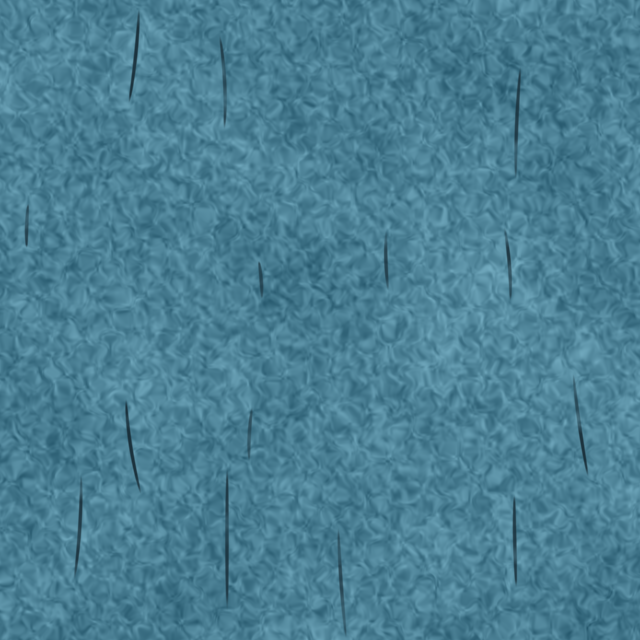
A WebGL 2 fragment shader for this texture:

```glsl
#version 300 es
precision highp float;
// Soft blue felt with fine mottled grain and a few thin, dark, upright slits.

uniform vec2 u_resolution;
out vec4 outColor;

const vec3 FELT_COLOR = vec3(0.299, 0.508, 0.589);
const vec3 TONE_TINT = vec3(0.93, 1.0, 1.0);
const vec3 SLIT_COLOR = vec3(0.09, 0.17, 0.21);
const int SLIT_GRID = 4;

// Integer hash giving two values in 0..1
vec2 hash2(vec2 cell, uint seed) {
  uvec2 v = uvec2(ivec2(cell)) + uvec2(seed * 747u, seed * 2891u);
  v = v * 1664525u + 1013904223u;
  v.x += v.y * 1664525u;
  v.y += v.x * 1664525u;
  v ^= v >> 16u;
  v.x += v.y * 1664525u;
  v.y += v.x * 1664525u;
  v ^= v >> 16u;
  return vec2(v & 65535u) / 65535.0;
}

// Smooth value noise, centred on zero
float noise(vec2 p, uint seed) {
  vec2 cell = floor(p);
  vec2 f = fract(p);
  f = f * f * (3.0 - 2.0 * f);
  float low = mix(hash2(cell, seed).x, hash2(cell + vec2(1, 0), seed).x, f.x);
  float high = mix(hash2(cell + vec2(0, 1), seed).x, hash2(cell + vec2(1, 1), seed).x, f.x);
  return mix(low, high, f.y) - 0.5;
}

// Broad, cloudy changes of tone
float blotches(vec2 p) {
  return 0.55 * noise(p * 4.0, 1u) + 0.45 * noise(p * 9.0, 2u)
       + 0.35 * noise(p * vec2(24.0, 19.0), 3u);
}

// Short wispy fibres, bent by a finer warp and leaning both ways
float grain(vec2 p) {
  vec2 warp = vec2(noise(p * 55.0, 4u), noise(p * 55.0, 5u));
  vec2 q = p + 0.014 * warp;
  vec2 leaning = vec2(q.x + 0.5 * q.y, q.y - 0.4 * q.x);
  return 0.62 * noise(leaning * vec2(112.0, 84.0), 6u)
       + 0.42 * noise(q * vec2(185.0, 165.0), 7u);
}

// One tapered, bowed slit: x is its darkness, y the pale nap beside it
vec2 slit(vec2 p, vec2 center, float halfLength, float tilt, float bow, float pixel) {
  vec2 d = p - center;
  float along = d.y / halfLength;
  float across = d.x - tilt * d.y - bow * (1.0 - along * along);
  float taper = sqrt(max(1.0 - along * along, 0.0));
  float halfWidth = 0.0027 * taper;
  float soft = max(0.0016, 0.8 * pixel);
  float line = 1.0 - smoothstep(halfWidth - soft, halfWidth + soft, abs(across));
  float ends = 1.0 - smoothstep(0.8, 1.0, abs(along));
  float nap = exp(-across * across * 1500.0) * exp(-along * along * 0.8);
  return vec2(line * ends, nap);
}

// All slits, one jittered candidate in each cell of a coarse grid
vec2 slits(vec2 p, float aspect, float pixel) {
  vec2 total = vec2(0.0);
  int columns = int(ceil(float(SLIT_GRID) * aspect));
  for (int row = 0; row < SLIT_GRID; row++) {
    for (int column = 0; column < columns; column++) {
      vec2 cell = vec2(column, row);
      vec2 jitter = hash2(cell, 11u);
      vec2 shape = hash2(cell, 12u);
      vec2 look = hash2(cell, 13u);
      float present = step(0.12, look.x);
      vec2 center = (cell + 0.06 + 0.88 * jitter) / float(SLIT_GRID);
      float halfLength = mix(0.025, 0.115, shape.x * shape.x);
      float tilt = mix(-0.17, 0.17, shape.y);
      float bow = 0.12 * halfLength * (look.y - 0.5);
      vec2 mark = slit(p, center, halfLength, tilt, bow, pixel);
      float strength = mix(0.6, 0.95, look.x);
      total.x = max(total.x, mark.x * strength * present);
      total.y = max(total.y, mark.y * present);
    }
  }
  return total;
}

void main() {
  float pixel = 1.0 / u_resolution.y;
  vec2 p = gl_FragCoord.xy * pixel;
  float aspect = u_resolution.x * pixel;

  // Felt surface
  vec2 marks = slits(p, aspect, pixel);
  float tone = 0.12 * blotches(p) + 0.25 * grain(p) + 0.016 * marks.y;
  vec3 color = FELT_COLOR + TONE_TINT * tone;

  // Slits, broken up along their length by the fibres
  float wear = clamp(0.85 + 0.9 * noise(p * vec2(20.0, 38.0), 8u), 0.0, 1.0);
  color = mix(color, SLIT_COLOR, marks.x * wear);

  outColor = vec4(color, 1.0);
}
```
